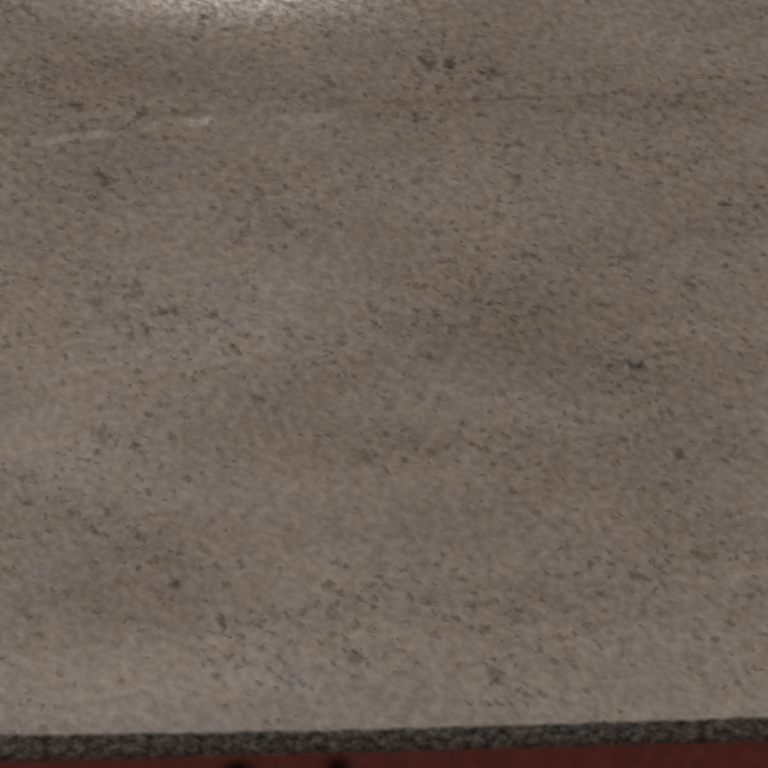
Reproduce this texture procedurally as a WebGL 2 fragment shader.

```glsl
#version 300 es
precision highp float;
// A worn grey-brown stone slab seen at a slant, with a dark front edge over a red floor.
// Layers of gradient noise give clouds, mottling and specks; jittered, warped cells give
// the pits; soft distance bands give the scratches, the glare and the edge.

uniform vec2 u_resolution;
out vec4 fragColor;

const vec3 STONE = vec3(0.437, 0.396, 0.367);
const vec3 EDGE = vec3(0.212, 0.190, 0.172);
const vec3 FLOOR_RED = vec3(0.245, 0.118, 0.100);
const vec3 WARM = vec3(0.010, 0.002, -0.014);

// Two random values in 0..1 for a cell.
vec2 hash2(vec2 cell) {
    uvec2 v = uvec2(ivec2(cell) + 4096);
    v = v * 1664525u + 1013904223u;
    v.x += v.y * 1664525u;
    v.y += v.x * 1664525u;
    v ^= v >> 16u;
    v.x += v.y * 1664525u;
    v.y += v.x * 1664525u;
    v ^= v >> 16u;
    return vec2(v & 65535u) / 65535.0;
}

float cornerSlope(vec2 cell, vec2 offset) {
    float angle = 6.28319 * hash2(cell).x;
    return dot(vec2(cos(angle), sin(angle)), offset);
}

// Gradient noise, roughly -0.7..0.7.
float noise(vec2 p) {
    vec2 i = floor(p), f = p - i;
    vec2 w = f * f * f * (f * (f * 6.0 - 15.0) + 10.0);
    vec2 e = vec2(1.0, 0.0);
    return mix(mix(cornerSlope(i, f), cornerSlope(i + e, f - e), w.x),
               mix(cornerSlope(i + e.yx, f - e.yx), cornerSlope(i + 1.0, f - 1.0), w.x), w.y);
}

float fbm(vec2 p, int octaves) {
    float sum = 0.0, gain = 1.0;
    for (int i = 0; i < octaves; i++) {
        sum += gain * noise(p);
        p = mat2(1.6, 1.1, -1.1, 1.6) * p + 17.3;
        gain *= 0.55;
    }
    return sum;
}

// Soft dark holes, one at most per cell; density is the chance of a hole.
float pits(vec2 p, float density, float seed) {
    p += 0.45 * vec2(noise(p * 1.7 + seed), noise(p * 1.7 + seed + 40.0));
    vec2 base = floor(p);
    float cover = 0.0;
    for (int y = -1; y <= 1; y++) {
        for (int x = -1; x <= 1; x++) {
            vec2 cell = base + vec2(x, y);
            vec2 spot = hash2(cell + seed), kind = hash2(cell + seed + 211.0);
            float radius = mix(0.24, 0.46, kind.y * kind.y);
            float d = length((p - cell - spot) * vec2(0.85, 1.1));
            float hole = 1.0 - smoothstep(0.0, radius * 1.35, d);
            cover = max(cover, hole * smoothstep(0.0, 0.30, density - kind.x));
        }
    }
    return cover;
}

// Soft blob around a centre, 1 in the middle.
float glow(vec2 p, vec2 centre, vec2 size) {
    vec2 d = (p - centre) / size;
    return exp(-dot(d, d));
}

// Thin line of slope over a span of x, with faded ends.
float scratch(vec2 p, vec2 start, float span, float slope, float width) {
    float t = p.x - start.x;
    float d = abs(p.y - start.y - slope * t + 0.006 * noise(p * 18.0));
    float ends = smoothstep(0.0, 0.04, t) * (1.0 - smoothstep(span - 0.04, span, t));
    return ends * (1.0 - smoothstep(width * 0.2, width, d));
}

vec3 slab(vec2 p) {
    vec2 q = vec2((p.x - 0.5) * (1.0 + 0.25 * p.y), p.y * (1.0 + 0.25 * p.y));
    vec2 tilted = mat2(0.88, 0.47, -0.47, 0.88) * q;
    float clouds = fbm(q * vec2(3.0, 6.0) + 5.0, 4);
    float bands = fbm(q * vec2(1.6, 12.0) + vec2(31.0, 2.0), 2);
    float mottle = fbm(tilted * vec2(25.0, 31.0) + 70.0, 2);
    float grain = fbm(tilted * vec2(64.0, 84.0) + 9.0, 2);

    // Broad light and shade
    float light = 0.036 * glow(p, vec2(0.08, 0.52), vec2(0.30, 0.17))
                + 0.040 * glow(p, vec2(0.45, 0.11), vec2(0.80, 0.10))
                - 0.022 * glow(p, vec2(0.78, 0.56), vec2(0.30, 0.16))
                - 0.018 * glow(p, vec2(0.45, 0.88), vec2(0.45, 0.06));
    light += 0.034 * clouds + 0.015 * bands + 0.018 * mottle + 0.058 * grain;
    float warmth = 0.3 + 0.6 * fbm(q * vec2(5.0, 8.0) + 60.0, 2) + 0.7 * noise(tilted * 28.0);
    vec3 color = STONE + light + WARM * warmth;

    // Pits gather in patches
    float patches = fbm(q * vec2(4.0, 7.0) + 83.0, 2);
    color *= 1.0 - 0.19 * pits(tilted * vec2(58.0, 66.0), 0.45 + 0.70 * patches, 7.0);
    color *= 1.0 - 0.32 * pits(tilted * vec2(31.0, 35.0), 0.14 + 0.38 * patches, 53.0);

    // Scratches and glare
    float broken = smoothstep(-0.45, 0.20, noise(p * 22.0 + 3.0));
    color += 0.07 * broken * scratch(p, vec2(0.03, 0.812), 0.27, 0.13, 0.008);
    color += 0.03 * broken * scratch(p, vec2(0.24, 0.838), 0.22, 0.06, 0.010);
    color -= 0.05 * broken * scratch(p, vec2(-0.05, 0.826), 0.32, 0.09, 0.005);
    color -= 0.04 * broken * scratch(p, vec2(0.42, 0.866), 0.40, 0.02, 0.005);
    float glare = glow(p, vec2(0.31, 1.015), vec2(0.17, 0.036));
    return color + glare * (0.23 + 0.18 * grain);
}

void main() {
    vec2 p = gl_FragCoord.xy / u_resolution;
    float rim = 0.042 + 0.010 * p.x + 0.014 * p.x * p.x + 0.002 * noise(p * vec2(60.0, 9.0));
    float foot = 0.007 + 0.027 * p.x + 0.002 * noise(p * vec2(40.0, 5.0));

    // Floor with dark gaps, then the edge, then the slab face
    float gaps = glow(p, vec2(0.31, 0.0), vec2(0.018, 0.010)) + glow(p, vec2(0.44, 0.0), vec2(0.016, 0.013));
    vec3 color = FLOOR_RED * (1.0 + 0.12 * fbm(p * 40.0, 3)) * (1.0 - 0.75 * min(gaps, 1.0));
    vec3 edge = EDGE + 0.12 * fbm(p * vec2(75.0, 95.0) + 40.0, 2);
    edge *= mix(vec3(0.80, 0.70, 0.68), vec3(1.0), smoothstep(foot, foot + 0.016, p.y));
    color = mix(color, edge, smoothstep(foot - 0.004, foot + 0.004, p.y));
    color = mix(color, slab(p), smoothstep(rim - 0.004, rim + 0.004, p.y));
    fragColor = vec4(color, 1.0);
}
```
